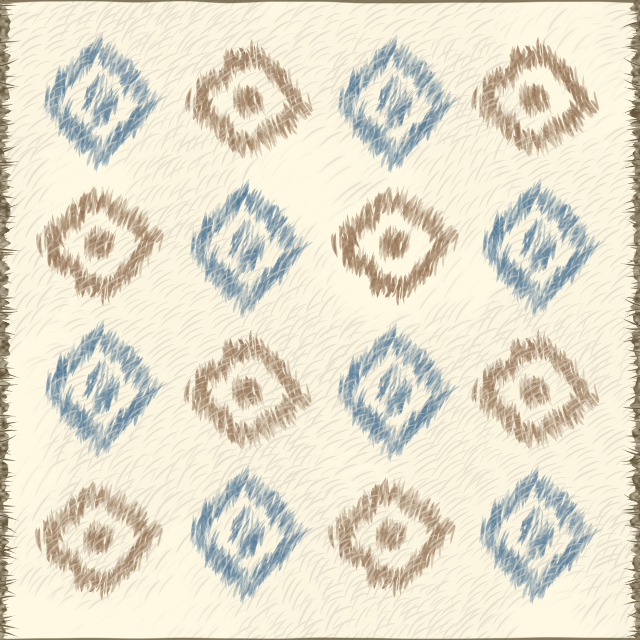
Give the GLSL for this pattern, as a Shadertoy shader.

```glsl
const float REPEATS = 4.0;
const float PITCH = 0.2265;
const vec2 FIRST_CENTER = vec2(0.160, 0.163);
const float CENTER_JITTER = 0.005;
const int RING_STROKES = 360;
const int CORE_STROKES = 64;
const float STROKE_WIDTH = 0.0021;
const float HATCH_WIDTH = 0.0013;
const float HATCH_OPACITY = 0.62;
const float FRINGE_PITCH = 0.0052;
const vec3 CREAM = vec3(1.0, 0.978, 0.894);
const vec3 BLUE = vec3(0.25, 0.42, 0.56);
const vec3 BROWN = vec3(0.55, 0.41, 0.29);
const vec3 HATCH = vec3(0.86, 0.83, 0.77);
const vec3 FRINGE = vec3(0.36, 0.30, 0.20);
const float TAU = 6.2831853;

float hash(vec2 p) {
    return fract(sin(dot(p, vec2(127.1, 311.7))) * 43758.5453);
}

float noise(vec2 p) {
    vec2 i = floor(p), f = fract(p);
    f = f * f * (3.0 - 2.0 * f);
    return mix(mix(hash(i), hash(i + vec2(1, 0)), f.x),
               mix(hash(i + vec2(0, 1)), hash(i + vec2(1, 1)), f.x), f.y);
}

float cover(float d) {
    float px = 0.8 / iResolution.y;
    return 1.0 - smoothstep(-px, px, d);
}

// Slightly bent stroke, tapering to both ends
float stroke(vec2 p, float angle, float halfLength, float halfWidth, float bend) {
    vec2 dir = vec2(cos(angle), sin(angle));
    float along = dot(p, dir) / halfLength;
    float across = dot(p, vec2(-dir.y, dir.x)) + bend * along * along;
    along *= along;
    return cover(abs(across) - halfWidth * (1.0 - along * along));
}

// Brush angle: strokes fan outward around the motif
float brushAngle(vec2 c, bool blue) {
    return blue ? 1.22 - 3.0 * c.x
                : 1.40 - 5.5 * c.x * smoothstep(-0.08, 0.06, c.y);
}

// Ring and core of a diamond, built from many short strokes
float motifInk(vec2 p, bool blue) {
    vec2 ringSize = blue ? vec2(0.080, 0.085) : vec2(0.083, 0.071);
    vec2 coreSize = blue ? vec2(0.029, 0.040) : vec2(0.026, 0.019);
    float roundness = blue ? 1.12 : 1.3;
    float seed = blue ? 3.0 : 11.0;
    float paper = 1.0;
    for (int i = 0; i < RING_STROKES + CORE_STROKES; i++) {
        bool ring = i < RING_STROKES;
        vec2 id = vec2(float(i), seed);
        float h1 = hash(id), h2 = hash(id + 17.3), h3 = hash(id + 41.9);
        float turn = TAU * (ring ? (float(i) + h1) / float(RING_STROKES) : h1);
        vec2 dir = vec2(cos(turn), sin(turn));
        vec2 a = pow(abs(dir) + 1e-4, vec2(roundness));
        vec2 c = dir * pow(a.x + a.y, -1.0 / roundness);
        float wobble = 0.14 * (noise(dir * 3.5 + seed) - 0.5);
        c *= ring ? ringSize * (mix(0.79, 1.15, h2) + wobble) : coreSize * sqrt(h2);
        float halfLength = (blue ? 0.010 : 0.009) + 0.012 * h3 * h3;
        float angle = brushAngle(c, blue) + 0.6 * (hash(id + 5.7) - 0.5);
        float strength = mix(0.25, 0.75, hash(id + 71.1)) * mix(0.55, 1.3, noise(c * 38.0 + seed));
        if (!blue) strength += 0.25 * smoothstep(-0.05, -0.07, c.y) * smoothstep(0.03, 0.01, abs(c.x));
        float s = stroke(p - c, angle, halfLength, STROKE_WIDTH * mix(0.45, 1.3, h1), 0.005 * (h3 - 0.5));
        paper *= 1.0 - s * min(strength, 0.95);
    }
    return 1.0 - paper;
}

// Patches of pale pencil hatching
float hatching(vec2 uv, float angle, float seed) {
    vec2 size = vec2(0.052, 0.0095);
    float c = cos(angle), s = sin(angle);
    vec2 q = mat2(c, -s, s, c) * (uv + 0.035 * vec2(noise(uv * 6.0 + seed), noise(uv * 6.0 - seed)));
    float row = floor(q.y / size.y);
    q.x += size.x * hash(vec2(row, seed));
    vec2 id = floor(q / size);
    vec2 p = q - (id + 0.5) * size;
    float h = hash(id + seed);
    float patchTone = noise(uv * 7.0 + seed);
    float present = smoothstep(0.36, 0.56, patchTone * 0.8 + h * 0.2);
    p.y -= 0.003 * (hash(id - seed) - 0.5);
    float line = stroke(p, 0.12 * (h - 0.5), size.x * mix(0.28, 0.49, h), HATCH_WIDTH * mix(0.7, 1.4, h), 0.0035);
    return present * max(line, 0.13);
}

// Frayed sides with loose threads, thin top and bottom hems
float fringe(vec2 uv) {
    float side = step(0.5, uv.x);
    float d = min(uv.x, 1.0 - uv.x);
    float ink = cover(d - 0.003 - 0.014 * noise(vec2(uv.y * 150.0, side * 9.0)));
    ink *= 0.35 + 0.65 * noise(uv * vec2(190.0, 210.0));
    for (int k = -2; k <= 2; k++) {
        float row = floor(uv.y / FRINGE_PITCH) + float(k);
        float h = hash(vec2(row, side + 2.0));
        float reach = 0.010 + 0.017 * h * h;
        float bow = 18.0 * d * d * (hash(vec2(row, side + 13.0)) - 0.5);
        float y = uv.y - (row + 0.5) * FRINGE_PITCH - d * 0.6 * (hash(vec2(row, side + 7.0)) - 0.5) - bow;
        float taper = 1.0 - d * d / (reach * reach);
        ink = max(ink, mix(0.5, 0.95, h) * cover(abs(y) - 0.0014 * taper));
    }
    float hem = min(uv.y, 1.0 - uv.y) - 0.0018 - 0.0035 * noise(vec2(uv.x * 14.0, step(0.5, uv.y) * 5.0));
    return max(ink, 0.75 * cover(hem));
}

void mainImage(out vec4 fragColor, in vec2 fragCoord) {
    vec2 uv = fragCoord / iResolution.xy;
    vec3 color = CREAM;

    // Checkerboard of blue and brown motifs; alternate brown rows are flipped
    vec2 cell = clamp(floor((uv - FIRST_CENTER) / PITCH + 0.5), 0.0, REPEATS - 1.0);
    vec2 p = uv - FIRST_CENTER - cell * PITCH;
    p -= CENTER_JITTER * (vec2(hash(cell), hash(cell + 9.0)) * 2.0 - 1.0);
    bool blue = mod(cell.x + cell.y, 2.0) > 0.5;
    if (!blue && mod(cell.y, 2.0) > 0.5) p.y = -p.y;
    float grain = mix(0.78, 1.0, noise(uv * 330.0)) * mix(0.88, 1.0, noise(uv * 45.0));
    color = mix(color, blue ? BLUE : BROWN, motifInk(p, blue) * grain);

    // Pale hatching drawn over everything
    float scratches = max(hatching(uv, 0.50, 4.0), hatching(uv, 0.88, 23.0));
    color = mix(color, HATCH, HATCH_OPACITY * scratches);

    color = mix(color, FRINGE, fringe(uv));
    fragColor = vec4(color, 1.0);
}
```
